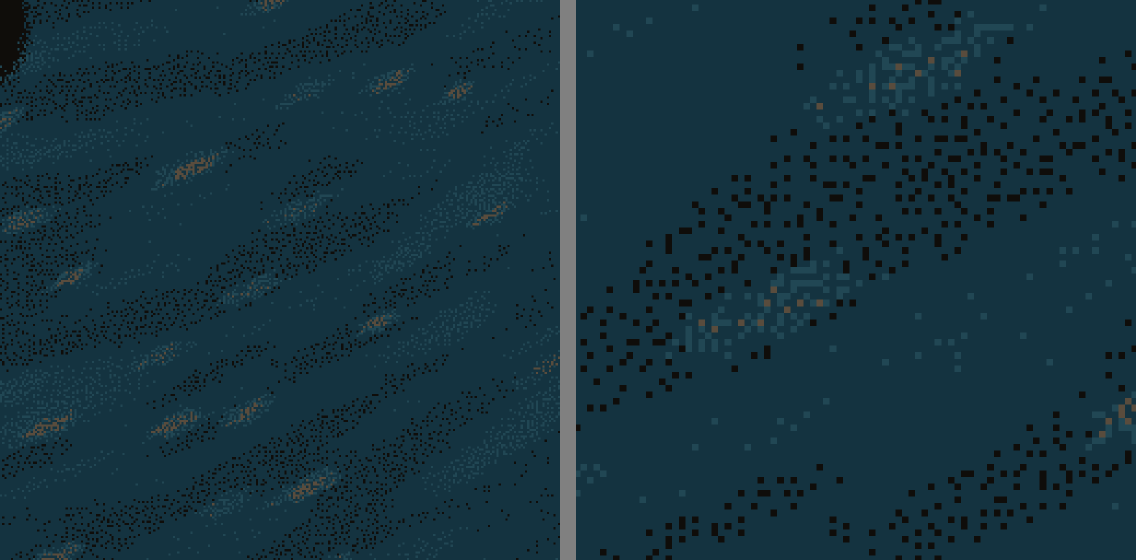
Left, the full canvas; right, a detail of the centre.
A Shadertoy shader for this texture:

```glsl
#define GRAIN_CELLS 256.0
#define BAND_SCALE vec2(2.4, 12.0)
#define FLECK_GRID vec2(0.23, 0.155)
#define FLECK_CHANCE 0.88
#define SHADOW_DENSITY 0.17
#define MIST_DENSITY 0.34
#define FLECK_DENSITY 0.62
#define SPARK_DENSITY 0.62
#define DEEP_TEAL vec3(0.08, 0.20, 0.25)
#define PALE_TEAL vec3(0.13, 0.28, 0.33)
#define SOOT vec3(0.06, 0.05, 0.04)
#define TAN vec3(0.35, 0.30, 0.24)

float hash(vec2 p) {
    vec3 h = fract(p.xyx * 0.1031);
    h += dot(h, h.yzx + 33.33);
    return fract((h.x + h.y) * h.z);
}

float cornerSlope(vec2 corner, vec2 offset) {
    float angle = 6.2832 * hash(corner + 71.0);
    return dot(vec2(cos(angle), sin(angle)), offset);
}

float gradientNoise(vec2 p) {
    vec2 i = floor(p), f = p - i;
    vec2 u = f * f * f * (f * (f * 6.0 - 15.0) + 10.0);
    vec2 e = vec2(1.0, 0.0);
    float low = mix(cornerSlope(i, f), cornerSlope(i + e, f - e), u.x);
    float high = mix(cornerSlope(i + e.yx, f - e.yx), cornerSlope(i + 1.0, f - 1.0), u.x);
    return mix(low, high, u.y);
}

// Rank among neighbours gives an evenly dispersed dither threshold
float ditherThreshold(vec2 cell) {
    float own = hash(cell), rank = 0.0;
    for (int y = -1; y <= 1; y++)
        for (int x = -1; x <= 1; x++)
            rank += step(hash(cell + vec2(x, y)) + 1e-6, own);
    return (rank + hash(cell + 317.0)) / 9.0;
}

// Coordinates along and across the gently bending streaks
vec2 streakSpace(vec2 p) {
    float across = p.y - 0.42 * p.x - 0.10 * p.x * p.x + 0.08 * p.x * p.y;
    return 0.9 * vec2(p.x + 0.45 * p.y, across);
}

// Soft elongated flecks: x = pale body, y = bright core
vec2 flecks(vec2 q) {
    vec2 result = vec2(0.0), home = floor(q / FLECK_GRID);
    float ragged = gradientNoise(q * vec2(35.0, 85.0));
    for (int y = -1; y <= 1; y++)
        for (int x = -1; x <= 1; x++) {
            vec2 id = home + vec2(x, y);
            vec2 jitter = vec2(hash(id + 11.0), hash(id + 47.0)) - 0.5;
            vec2 center = (id + 0.5 + 0.65 * jitter) * FLECK_GRID;
            float size = hash(id + 83.0);
            vec2 radius = mix(vec2(0.032, 0.014), vec2(0.068, 0.020), size);
            float d = length((q - center) / radius) + 0.7 * ragged;
            float present = step(hash(id + 131.0), FLECK_CHANCE);
            float warmth = smoothstep(0.1, 0.6, hash(id + 173.0));
            float body = (1.0 - smoothstep(0.5, 1.3, d)) * mix(0.55, 1.0, warmth);
            float core = (1.0 - smoothstep(0.2, 0.85, d)) * warmth;
            result = max(result, present * vec2(body, core));
        }
    return result;
}

vec3 grainColor(vec2 point) {
    vec2 cell = floor(point * GRAIN_CELLS);
    vec2 p = (cell + 0.5) / GRAIN_CELLS;
    vec2 q = streakSpace(p);
    float threshold = ditherThreshold(cell);

    // Broad bands: shadow in the middle, mist toward the sides
    float band = gradientNoise(q * BAND_SCALE + vec2(3.0, 8.0))
               + 0.3 * gradientNoise(q * BAND_SCALE * 2.3 + 19.0);
    float side = smoothstep(0.12, 0.45, abs(p.x - 0.47));
    vec2 fleck = flecks(q) * (1.0 - smoothstep(0.5, 0.75, p.x - p.y));
    float mist = MIST_DENSITY * smoothstep(0.04, 0.45, band) * mix(0.12, 1.0, side);
    float shadow = SHADOW_DENSITY * smoothstep(0.0, 0.22, -band);
    shadow *= (1.0 - 0.75 * smoothstep(0.68, 0.95, p.x)) * (1.0 - smoothstep(0.0, 0.3, fleck.x));

    // Dark pool in the upper left corner
    float pool = length((p - vec2(0.0, 0.965)) / vec2(0.05, 0.11));
    shadow = max(shadow, 1.0 - smoothstep(0.7, 1.3, pool));

    float pale = max(mist, FLECK_DENSITY * fleck.x);
    float spark = SPARK_DENSITY * fleck.y;
    vec3 color = DEEP_TEAL;
    if (threshold > 1.0 - pale) color = PALE_TEAL;
    if (threshold > 1.0 - spark) color = TAN;
    if (threshold < shadow) color = SOOT;
    return color;
}

void mainImage(out vec4 fragColor, in vec2 fragCoord) {
    // Four samples smooth grain edges that fall inside a pixel
    vec3 color = vec3(0.0);
    for (int i = 0; i < 4; i++) {
        vec2 offset = vec2(i % 2, i / 2) * 0.5 - 0.25;
        color += 0.25 * grainColor((fragCoord + offset) / iResolution.y);
    }
    fragColor = vec4(color, 1.0);
}
```
